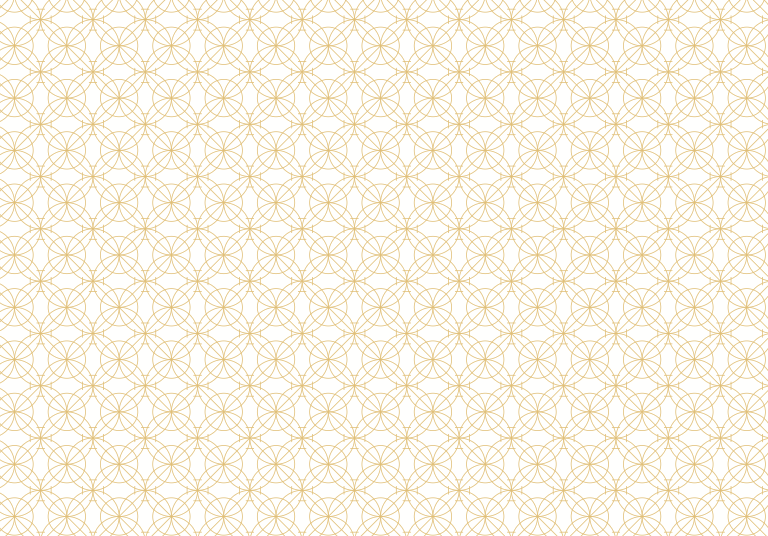
Reproduce this pattern procedurally as a Shadertoy shader.

```glsl
const float PITCH = 0.0681;                  // cell size over canvas width
const vec2 ROSETTE = vec2(0.4956, 0.3659);   // centre of one rosette
const float LINE_WIDTH = 0.0150;             // the rest is in cell units
const float RING_RADIUS = 0.357;
const float ARC_RADIUS = 0.5;
const float CAP_DISTANCE = 0.2;
const float CAP_HALF_LENGTH = 0.07;
const vec3 PAPER = vec3(1.0, 1.0, 0.995);
const vec3 GOLD = vec3(0.88, 0.75, 0.47);

// Share of a pixel covered by a thin line at distance d
float stroke(float d, float width, float pixel) {
    float h = 0.5 * width;
    float covered = min(d + 0.5 * pixel, h) - max(d - 0.5 * pixel, -h);
    return clamp(covered / pixel, 0.0, 1.0);
}

float circle(vec2 p, float radius) {
    return abs(length(p) - radius);
}

float segment(vec2 p, vec2 a, vec2 b) {
    vec2 ab = b - a;
    float t = clamp(dot(p - a, ab) / dot(ab, ab), 0.0, 1.0);
    return length(p - a - ab * t);
}

// Four arcs that meet at every rosette centre and star
float gapAroundKnot(vec2 p, float width, float pixel) {
    float gap = 1.0;
    for (int i = 0; i < 4; i++) {
        float side = i < 2 ? ARC_RADIUS : -ARC_RADIUS;
        vec2 centre = i % 2 == 0 ? vec2(side, 0.0) : vec2(0.0, side);
        gap *= 1.0 - stroke(circle(p - centre, ARC_RADIUS), width, pixel);
    }
    return gap;
}

float latticeInk(vec2 p, float pixel) {
    vec2 q = abs(fract(p + 0.5) - 0.5);
    vec2 star = 0.5 - q;
    vec2 knot = q.x + q.y > 0.5 ? star : q;

    // Interlaced arcs, rosette rings and diagonal spokes
    float gap = gapAroundKnot(knot, LINE_WIDTH, pixel);
    gap *= 1.0 - stroke(circle(q, RING_RADIUS), LINE_WIDTH, pixel);
    gap *= 1.0 - stroke(abs(q.x - q.y) * 0.7071, LINE_WIDTH, pixel);

    // Short caps on the arms of each star
    vec2 arm = vec2(max(star.x, star.y), min(star.x, star.y));
    float cap = segment(arm, vec2(CAP_DISTANCE, 0.0),
                        vec2(CAP_DISTANCE, CAP_HALF_LENGTH));
    gap *= 1.0 - stroke(cap, LINE_WIDTH, pixel);
    return 1.0 - gap;
}

void mainImage(out vec4 fragColor, in vec2 fragCoord) {
    vec2 p = (fragCoord / iResolution.x - ROSETTE) / PITCH;
    float pixel = 1.0 / (iResolution.x * PITCH);
    fragColor = vec4(mix(PAPER, GOLD, latticeInk(p, pixel)), 1.0);
}
```
